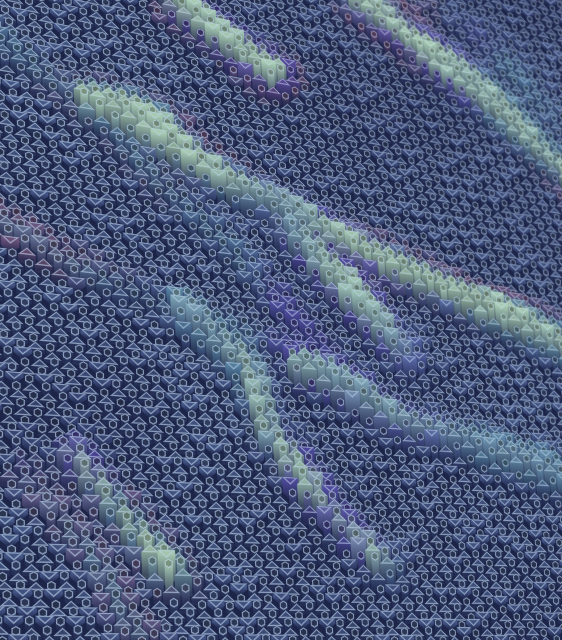
Reproduce this background procedurally as a Shadertoy shader.

```glsl
// Draws a rippled field of extruded triangle and hexagon columns with pale rims.
// Each pixel scans a sheared lattice front to back; a height field of diagonal
// folds lifts the columns and tints them from indigo to teal, violet and green.

const vec2 PITCH = vec2(0.025, 0.0145);   // column and row spacing
const float SHEAR = 0.0215;               // sideways step per row
const vec2 LEAN = vec2(0.20, 0.12);       // perspective towards upper right
const float TRI_W = 0.0155, TRI_H = 0.0068, HEX_W = 0.0073;
const float RIM = 0.0011;                 // half width of the outlines
const float FLOOR_LIFT = 0.008, PEAK_LIFT = 0.046;
const float FOLD_WIDTH = 0.023, BLUR = 0.0022;
const vec3 GAP = vec3(0.11, 0.14, 0.28);
const vec3 INDIGO = vec3(0.19, 0.23, 0.41);
const vec3 SLATE = vec3(0.29, 0.37, 0.55);
const vec3 VIOLET = vec3(0.33, 0.27, 0.66);
const vec3 TEAL = vec3(0.34, 0.54, 0.64);
const vec3 GREEN = vec3(0.66, 0.80, 0.69);
const vec3 ROSE = vec3(0.49, 0.31, 0.46);
const vec3 EDGE = vec3(0.62, 0.70, 0.79);

// Tall crests and low folds, each as start and end point
const vec4 CRESTS[12] = vec4[12](
    vec4(.14, .86, .28, .785), vec4(.28, .785, .44, .69), vec4(.44, .69, .60, .60),
    vec4(.60, .60, .90, .45), vec4(.44, .66, .64, .45), vec4(.28, .525, .38, .445),
    vec4(.38, .445, .42, .335), vec4(.42, .335, .59, .14), vec4(.475, .43, .90, .25),
    vec4(.56, 1.02, .90, .72), vec4(.11, .30, .27, .12), vec4(.27, 1.02, .43, .90));
const vec4 FOLDS[6] = vec4[6](
    vec4(-.02, .67, .28, .525), vec4(.28, .525, .52, .45), vec4(.17, .83, .52, .45),
    vec4(-.02, .96, .14, .86), vec4(.04, .29, .22, .02), vec4(.68, 1.02, .90, .79));

float hash(vec2 p) {
    vec3 a = fract(p.xyx * 0.1031);
    a += dot(a, a.yzx + 33.33);
    return fract((a.x + a.y) * a.z);
}

float noise(vec2 p) {
    vec2 i = floor(p), f = fract(p);
    f = f * f * (3.0 - 2.0 * f);
    return mix(mix(hash(i), hash(i + vec2(1, 0)), f.x),
               mix(hash(i + vec2(0, 1)), hash(i + vec2(1, 1)), f.x), f.y);
}

// Rounded crest, steep in front and gentle behind
float crest(vec2 p, vec4 s) {
    vec2 d = s.zw - s.xy, v = p - s.xy;
    vec2 r = v - d * clamp(dot(v, d) / dot(d, d), 0.0, 1.0);
    float side = (d.x * r.y - d.y * r.x) / (length(d) * length(r) + 1e-5);
    float w = FOLD_WIDTH * mix(0.85, 1.7, smoothstep(-0.6, 0.6, side));
    return exp(-dot(r, r) / (w * w));
}

float heightField(vec2 p) {
    p.y += 0.7 * PEAK_LIFT;
    p += 0.025 * (vec2(noise(p * 8.0), noise(p * 8.0 + 31.0)) - 0.5);
    float h = 0.0;
    for (int i = 0; i < 12; i++) h = max(h, crest(p, CRESTS[i]));
    for (int i = 0; i < 6; i++) h = max(h, 0.42 * crest(p, FOLDS[i]));
    return h * (0.62 + 0.45 * noise(p * 9.0 + 7.0));
}

// Signed distances to the upper and lower borders of a column top
vec2 borders(vec2 v, bool tri, bool flip) {
    float x = abs(v.x);
    if (!tri) return 0.5 * x + 0.866 * vec2(v.y, -v.y) - HEX_W;
    if (flip) v.y = -v.y;
    float slant = dot(vec2(x, v.y - TRI_H), normalize(vec2(2.0 * TRI_H, TRI_W)));
    vec2 b = vec2(slant, -v.y - TRI_H);
    return flip ? b.yx : b;
}

// Iridescent tint by height and place
vec3 surfaceTint(vec2 p, float h) {
    float n = noise(p * 6.0 + 3.0), m = noise(p * 5.0 + 19.0);
    vec3 c = mix(INDIGO, SLATE, 0.25 + 0.6 * n);
    c = mix(c, ROSE, smoothstep(0.5, 0.85, m) * smoothstep(0.02, 0.2, h) * 0.8);
    c = mix(c, mix(VIOLET, TEAL, smoothstep(0.3, 0.7, n)), smoothstep(0.15, 0.5, h) * 0.75);
    vec3 top = mix(mix(TEAL, EDGE, 0.4), GREEN, smoothstep(0.25, 0.65, m));
    return mix(c, top, smoothstep(0.45, 0.85, h));
}

void mainImage(out vec4 fragColor, in vec2 fragCoord) {
    vec2 p = fragCoord / iResolution.y;
    float depth = 1.0 - dot(LEAN, p);
    vec2 q = p / depth;
    float far = smoothstep(0.85, 1.5, p.x + 0.6 * p.y);
    float soft = 0.8 / (iResolution.y * depth * sqrt(depth)) + BLUR * far;
    float row0 = floor(q.y / PITCH.y), seen = 0.0;
    vec3 color = vec3(0);

    // Nearest rows first; stop once the pixel is covered
    for (int r = -6; r <= 1 && seen < 0.99; r++) {
        float row = row0 + float(r), shift = row * SHEAR;
        float col0 = floor((q.x - shift) / PITCH.x + 0.5);
        for (int k = -1; k <= 1; k++) {
            vec2 id = vec2(col0 + float(k), row);
            vec2 c = vec2(id.x * PITCH.x + shift, (row + 0.5) * PITCH.y);
            vec2 v = q - c;
            bool tri = mod(id.x, 2.0) < 0.5;
            float side = abs(v.x) - (tri ? TRI_W : HEX_W);
            if (side > soft) continue;

            float rnd = hash(id + 200.0);
            vec2 place = c / (1.0 + dot(LEAN, c));
            float h = heightField(place);
            float lift = FLOOR_LIFT + PEAK_LIFT * h + 0.005 * (rnd - 0.5);
            vec2 base = borders(v, tri, rnd > 0.72);
            vec2 cap = borders(v - vec2(0, lift), tri, rnd > 0.72);
            float body = max(side, max(cap.x, base.y));
            float top = max(side, max(cap.x, cap.y));

            // Wall fades downwards; cap has a pale rim and a darker inside
            vec3 tint = surfaceTint(place, h) * (0.9 + 0.2 * rnd);
            float up = clamp(v.y / lift, 0.0, 1.0);
            vec3 wall = mix(GAP, tint, 0.25 + 0.65 * up);
            vec3 face = tint * (tri ? 0.92 : 0.66);
            vec3 rim = mix(EDGE, tint + 0.18, 0.3 + 0.25 * far);
            vec3 shade = mix(wall, face, smoothstep(soft, -soft, top));
            shade = mix(shade, rim, smoothstep(soft, -soft, abs(top + RIM) - RIM));
            float cover = smoothstep(soft, -soft, body) * (1.0 - seen);
            color += cover * shade;
            seen += cover;
        }
    }
    color += (1.0 - seen) * GAP;
    fragColor = vec4(color, 1.0);
}
```
